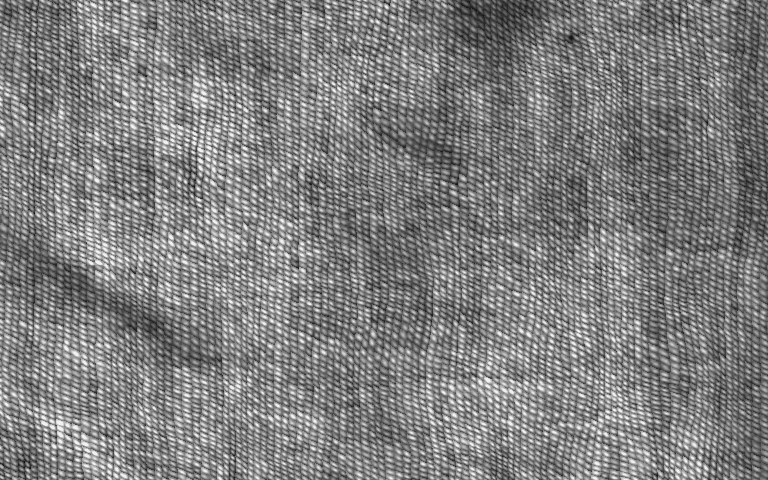
Reproduce this texture procedurally as a Shadertoy shader.

```glsl
// Creased grey linen: a coarse slanted weave with slubs, soft folds and stains.

float hash(vec2 p) {
    vec3 q = fract(p.xyx * vec3(0.1031, 0.1030, 0.0973));
    q += dot(q, q.yzx + 33.33);
    return fract((q.x + q.y) * q.z);
}

float noise(vec2 p) {
    vec2 i = floor(p), f = fract(p);
    f = f * f * (3.0 - 2.0 * f);
    return mix(mix(hash(i), hash(i + vec2(1, 0)), f.x),
               mix(hash(i + vec2(0, 1)), hash(i + vec2(1, 1)), f.x), f.y);
}

float fbm(vec2 p) {
    float sum = 0.0, gain = 0.5;
    for (int k = 0; k < 4; k++) {
        sum += gain * noise(p);
        p = p * 2.03 + 17.7;
        gain *= 0.5;
    }
    return sum / 0.9375;
}

// Soft elliptical spot, turned by an angle
float spot(vec2 p, vec2 centre, vec2 radius, float angle) {
    float c = cos(angle), s = sin(angle);
    p -= centre;
    p = vec2(c * p.x + s * p.y, c * p.y - s * p.x) / radius;
    return exp(-dot(p, p));
}

// Brightness of the slanted thread crossings
float weave(vec2 p) {
    vec2 bend = vec2(noise(p * vec2(9, 5)), noise(p * vec2(5, 9) + 40.0)) - 0.5;
    vec2 thread = p * vec2(66, 82) + bend * vec2(1.6, 2.0);
    thread.x += 0.35 * (noise(thread * vec2(0.7, 0.5)) - 0.5);
    float column = floor(thread.x);
    float u = fract(thread.x) - 0.5;

    // Each column drops by about half a crossing
    float drop = 0.55 * column + 0.65 * u;
    float slip = 0.9 * (noise(vec2(column * 0.73, thread.y * 0.22)) - 0.5);
    float y = thread.y + drop + slip;
    vec2 cell = vec2(column, floor(y));
    float v = fract(y) - 0.5;
    float size = hash(cell + 7.0);
    v += 0.16 * (hash(cell + 91.0) - 0.5);
    float bump = exp(-u * u * mix(4.5, 8.0, size) - v * v * mix(7.0, 12.0, size));

    // Lit from the upper left, with a shaded gap below
    float shade = 0.36 + 0.44 * bump + 0.13 * v - 0.07 * u;
    shade += 0.20 * (hash(cell + 23.0) - 0.5) * (0.4 + bump);

    // Uneven yarns, in both directions
    float row = floor(thread.y);
    shade += 0.15 * (noise(vec2(column * 0.9, p.y * 5.0)) - 0.5);
    shade += 0.08 * (noise(vec2(p.x * 6.0, row * 0.8 + 60.0)) - 0.5);
    float slub = smoothstep(0.78, 0.95, noise(vec2(column * 0.71 + 9.0, p.y * 3.0)));
    float gap = smoothstep(0.80, 0.95, noise(vec2(p.x * 4.0, row * 0.77 + 5.0)));
    shade -= 0.10 * slub * smoothstep(0.1, 0.5, abs(u)) + 0.06 * gap;

    // Loose fibres
    shade += 0.13 * (noise(p * vec2(190, 240)) - 0.5);
    return shade;
}

// Broad light and dark of the creased cloth
float folds(vec2 p) {
    vec2 along = vec2(0.87 * p.x - 0.5 * p.y, 0.5 * p.x + 0.87 * p.y);
    along.y += 0.10 * (noise(p * 3.0) - 0.5);
    float left = 1.0 - smoothstep(0.2, 1.3, p.x);
    float light = 1.0 + 0.40 * (fbm(p * 3.5 + 3.0) - 0.5);
    light += (0.15 + 0.35 * left) * (fbm(along * vec2(2.2, 8.5) + 11.0) - 0.5);
    light += 0.16 * (noise(p * vec2(16, 2.5) + 30.0) - 0.5);

    // Raised creases
    light += 0.32 * spot(p, vec2(0.13, 0.11), vec2(0.16, 0.035), -0.65);
    light += 0.22 * spot(p, vec2(0.14, 0.30), vec2(0.15, 0.050), -0.40);
    light += 0.18 * spot(p, vec2(0.22, 0.47), vec2(0.16, 0.050), -0.50);
    light += 0.16 * spot(p, vec2(0.68, 0.80), vec2(0.18, 0.040), 0.0);

    // Hollows and the darker right edge
    light -= 0.28 * spot(p, vec2(0.20, 0.39), vec2(0.16, 0.028), -0.55);
    light -= 0.24 * spot(p, vec2(0.06, 0.19), vec2(0.12, 0.025), -0.60);
    light -= 0.15 * spot(p, vec2(0.35, 0.29), vec2(0.06, 0.10), 0.0);
    light -= 0.17 * smoothstep(1.25, 1.6, p.x);

    // Stains
    vec2 ragged = p + 0.06 * (vec2(noise(p * 14.0), noise(p * 14.0 + 50.0)) - 0.5);
    light -= 0.42 * spot(ragged, vec2(1.00, 0.98), vec2(0.14, 0.07), 0.0);
    light -= 0.28 * spot(ragged, vec2(1.03, 0.87), vec2(0.035, 0.08), 0.0);
    light -= 0.25 * spot(ragged, vec2(0.90, 0.71), vec2(0.10, 0.045), -0.45);
    light -= 0.65 * spot(p, vec2(1.19, 0.922), vec2(0.008), 0.0);
    return light;
}

void mainImage(out vec4 fragColor, in vec2 fragCoord) {
    vec2 p = fragCoord / iResolution.y;
    float grey = weave(p) * folds(p);
    grey = 0.52 + 1.08 * (grey - 0.52);
    fragColor = vec4(vec3(clamp(grey, 0.08, 0.95)), 1.0);
}
```
